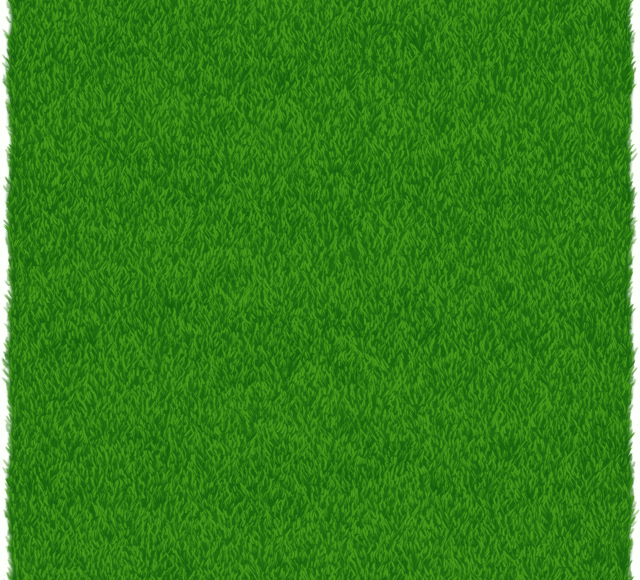
Write a Shadertoy shader that draws this texture.

```glsl
#define CELL vec2(0.0062, 0.0080)   // spacing of the blade roots
#define BLADE_LENGTH 0.0158
#define BLADE_WIDTH 0.0027
#define SOFTNESS 0.0018
#define LEAN_SPREAD 1.1
#define MARGIN 0.0135
#define SHADE_SPREAD 0.66
#define SHADE_MEAN 0.84
#define RIM_SHADOW 0.36
#define DARK_GREEN vec3(0.06, 0.345, 0.04)
#define LIGHT_GREEN vec3(0.28, 0.61, 0.10)
#define PAPER vec3(0.99, 1.0, 0.98)

vec3 hash3(vec2 p) {
    vec3 q = fract(p.xyx * vec3(0.1031, 0.1030, 0.0973));
    q += dot(q, q.yxz + 33.33);
    return fract((q.xxy + q.yzz) * q.zyx);
}

// Layered sines: broad horizontal bands broken into small clumps
float clumps(vec2 p) {
    float bands = sin(p.y * 26.0 + 0.8 * sin(p.x * 17.0));
    float tufts = sin(p.x * 32.0 + 1.6 * sin(p.y * 23.0)) * sin(p.y * 51.0 + 1.3 * sin(p.x * 41.0));
    float fine = sin(p.x * 117.0 + 2.0 * sin(p.y * 71.0)) * sin(p.y * 139.0 + 2.0 * sin(p.x * 83.0));
    return 0.22 * bands + 0.3 * tufts + 0.6 * fine;
}

// Distance inward from the nearer scalloped side of the lawn
float insideLawn(vec2 p, float width) {
    float scallop = 0.0025 * sin(p.y * 26.0 + 1.0) + 0.0015 * sin(p.y * 93.0);
    return min(p.x, width - p.x) - MARGIN - scallop;
}

vec3 grassColor(float shade) {
    return mix(DARK_GREEN, LIGHT_GREEN, clamp(shade, 0.0, 1.0));
}

void mainImage(out vec4 fragColor, in vec2 fragCoord) {
    vec2 p = fragCoord / iResolution.y;
    float width = iResolution.x / iResolution.y;
    vec2 home = floor(p / CELL);

    // Shaded ground between the blades
    float ground = smoothstep(-0.003, 0.008, insideLawn(p, width));
    vec3 color = mix(PAPER, grassColor(0.25 + 0.12 * clumps(p)), ground);

    // Blades, painted from the back row to the front row
    for (int row = 1; row >= -3; row--) {
        for (int column = -3; column <= 3; column++) {
            vec2 cell = home + vec2(column, row);
            vec3 rnd = hash3(cell + 57.0);
            vec3 look = hash3(cell + 211.0);
            vec2 root = (cell + rnd.xy) * CELL;
            float inset = insideLawn(root, width);
            if (inset < 0.0) continue;

            float bladeLength = BLADE_LENGTH * mix(0.6, 1.0, look.x);
            float along = (p.y - root.y) / bladeLength;
            if (along < -0.15 || along > 1.1) continue;

            // Neighbours share some lean; border blades splay outward
            float flow = 0.25 * sin(root.x * 67.0 + 2.0 * sin(root.y * 49.0));
            float splay = sign(root.x - 0.5 * width) * 0.4 * (1.0 - smoothstep(0.0, 0.02, inset));
            float lean = clamp((rnd.z - 0.5) * LEAN_SPREAD + flow + splay, -0.85, 0.85);
            float bend = (look.z - 0.5) * along * (1.0 - along);
            float across = p.x - root.x - bladeLength * (lean * along + bend);

            float halfWidth = BLADE_WIDTH * (1.0 - 0.5 * max(along, 0.0));
            float cover = 1.0 - smoothstep(-SOFTNESS, SOFTNESS, abs(across) - halfWidth);
            cover *= smoothstep(-0.12, 0.12, along) * (1.0 - smoothstep(0.72, 1.08, along));
            cover *= mix(0.4, 1.0, smoothstep(0.0, 0.009, inset));

            // Darker roots and rims, brighter tips, one side in shadow
            float shade = SHADE_MEAN + (look.y - 0.5) * SHADE_SPREAD + 0.55 * (along - 0.5);
            shade -= RIM_SHADOW * smoothstep(0.25, 1.2, abs(across) / halfWidth);
            shade += 0.17 * clumps(root) - 0.1 * clamp(across / BLADE_WIDTH, -1.0, 1.0);
            shade -= 0.1 * (1.0 - smoothstep(0.01, 0.07, inset));
            color = mix(color, grassColor(shade), cover);
        }
    }
    fragColor = vec4(color, 1.0);
}
```
